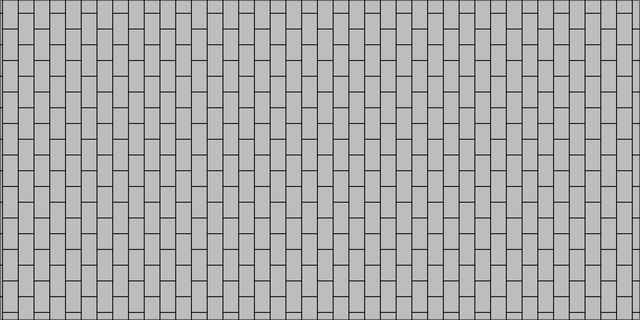
A Shadertoy shader for this pattern:

```glsl
// Upright grey bricks in a half-drop bond, drawn with thin black joints.
// Each column is a repeat of 1:2 cells, and odd columns shift by half a brick.
// Joints are smoothed by a windowed sinc filter one pixel wide at any size.

// Distance to the nearest multiple of the period
float edgeDistance(float x, float period) {
    float t = mod(x, period);
    return min(t, period - t);
}

// Normalised sinc with its limit at zero
float sinc(float x) {
    float a = 3.14159 * x;
    return abs(a) < 0.001 ? 1.0 : sin(a) / a;
}

// Windowed sinc: soft core with a slight negative lobe
float pixelFilter(float x) {
    return abs(x) < 3.0 ? sinc(x) * sinc(x / 3.0) : 0.0;
}

// Ink of a stripe of the given width, averaged over its filtered slices
float stripeInk(float distance, float width, float pixel) {
    float ink = 0.0;
    for (int i = 0; i < 12; i++) {
        float slice = width * ((float(i) + 0.5) / 12.0 - 0.5);
        ink += pixelFilter((distance + slice) / pixel);
    }
    return ink * width / (12.0 * pixel);
}

void mainImage(out vec4 fragColor, in vec2 fragCoord) {
    float pixel = 1.0 / iResolution.y;
    vec2 p = fragCoord * pixel;
    vec2 canvas = iResolution.xy * pixel;

    // Half-drop brick grid, in units of one brick width
    float brickWidth = 0.0492;
    vec2 grid = (p - vec2(0.0079, 0.0237)) / brickWidth;
    grid.y += mod(floor(grid.x), 2.0);

    // Flat faces, darkened by upright and level joints
    float upright = stripeInk(brickWidth * edgeDistance(grid.x, 1.0), 0.0027, pixel);
    float level = stripeInk(brickWidth * edgeDistance(grid.y, 2.0), 0.0027, pixel);
    float grey = 0.741 * (1.0 - upright) * (1.0 - level);

    // Half-width outline along the canvas edge
    vec2 inset = min(p, canvas - p);
    float outline = clamp((0.00135 - min(inset.x, inset.y)) / pixel + 0.5, 0.0, 1.0);
    grey *= 1.0 - outline;
    fragColor = vec4(vec3(clamp(grey, 0.0, 1.0)), 1.0);
}
```
